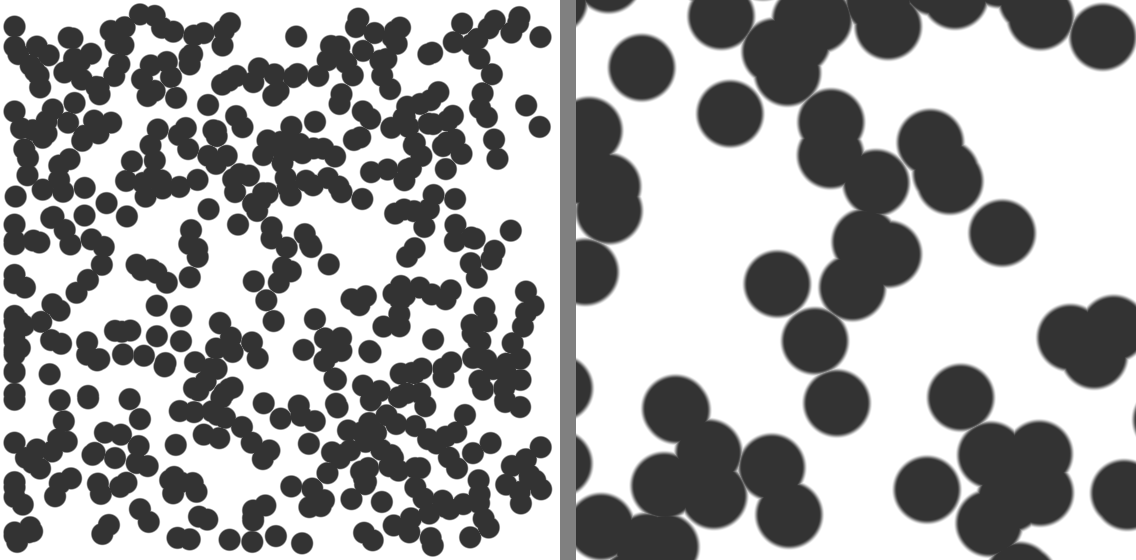
Left: the whole. Right: its middle third, enlarged.
Write a Shadertoy shader that draws this pattern.

```glsl
// Randomly scattered, overlapping dark discs on white, with a stacked column along the left edge.

const vec3  PAPER_COLOR = vec3(1.0);
const vec3  DISC_COLOR  = vec3(0.2);
const int   DISC_COUNT  = 545;
const float DISC_RADIUS = 0.0196;
const float EDGE_WIDTH  = 0.0036;   // full width of the soft rim
const float LEFT_WALL   = 0.026;    // centres left of this line up on it
const vec2  SCATTER_MIN = vec2(-0.022, 0.025);
const vec2  SCATTER_MAX = vec2(0.973, 0.975);
const uint  SEED        = 17u;

// Integer hash (PCG style): two uniform values in 0..1
vec2 hash2(uvec2 v) {
    v = v * 1664525u + 1013904223u;
    v.x += v.y * 1664525u;
    v.y += v.x * 1664525u;
    v ^= v >> 16u;
    v.x += v.y * 1664525u;
    v.y += v.x * 1664525u;
    v ^= v >> 16u;
    return vec2(v >> 8u) / 16777216.0;
}

// Uniform scatter, pushed back inside the left wall
vec2 discCenter(int index) {
    vec2 center = mix(SCATTER_MIN, SCATTER_MAX, hash2(uvec2(uint(index), SEED)));
    center.x = max(center.x, LEFT_WALL);
    return center;
}

// Signed distance to the union of all discs
float discsDistance(vec2 p) {
    float nearestSquared = 1e3;
    for (int i = 0; i < DISC_COUNT; i++) {
        vec2 offset = p - discCenter(i);
        nearestSquared = min(nearestSquared, dot(offset, offset));
    }
    return sqrt(nearestSquared) - DISC_RADIUS;
}

void mainImage(out vec4 fragColor, in vec2 fragCoord) {
    vec2 uv = fragCoord / iResolution.xy;
    float halfEdge = 0.5 * max(EDGE_WIDTH, 1.5 / iResolution.y);
    float paper = smoothstep(-halfEdge, halfEdge, discsDistance(uv));
    fragColor = vec4(mix(DISC_COLOR, PAPER_COLOR, paper), 1.0);
}
```
